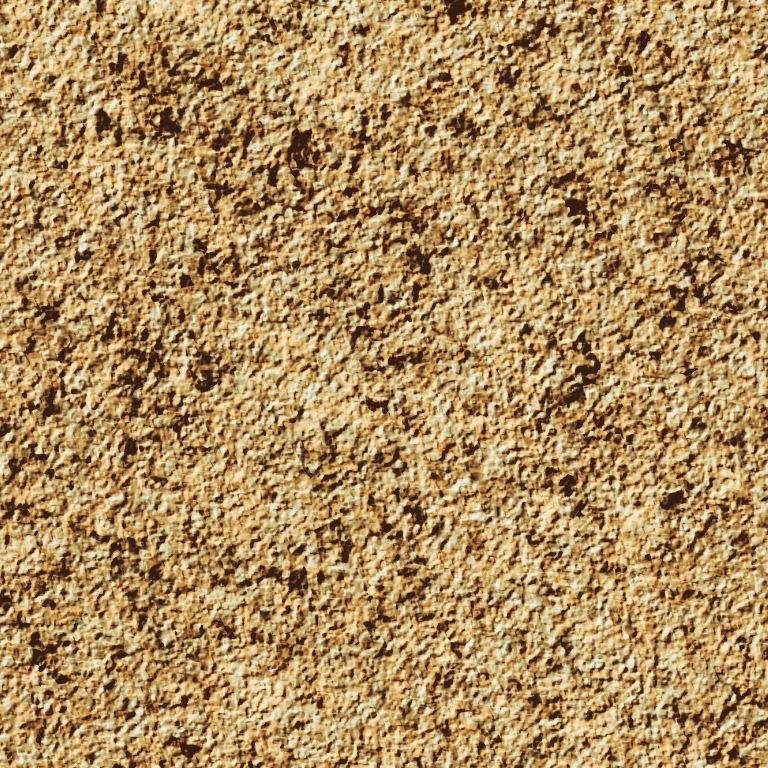
Give the GLSL for this texture, as a Shadertoy shader.

```glsl
// Coarse golden sandstone: fine side-lit grains, small dark ragged pits and faint broad stains.

const vec2 LIGHT_DIR = vec2(-0.78, 0.62);
const int TONE_COUNT = 6;

// Random triple in 0..1 for a grid cell
vec3 hash3(vec2 cell) {
    vec3 q = fract(cell.xyx * vec3(0.1031, 0.1030, 0.0973));
    q += dot(q, q.yxz + 33.33);
    return fract((q.xxy + q.yzz) * q.zyx);
}

// Cellular noise: random cell heights blended by distance to jittered centres
float cellNoise(vec2 uv, float frequency, float seed) {
    vec2 p = uv * frequency + seed * vec2(17.3, 41.7);
    vec2 base = floor(p);
    float total = 0.0;
    float weightSum = 0.0;
    for (int y = -1; y <= 1; y++) {
        for (int x = -1; x <= 1; x++) {
            vec2 cell = base + vec2(x, y);
            vec3 rnd = hash3(cell);
            vec2 offset = cell + 0.1 + 0.8 * rnd.xy - p;
            float weight = exp(-7.0 * dot(offset, offset));
            total += weight * rnd.z;
            weightSum += weight;
        }
    }
    return total / weightSum;
}

// Slope of the bumpy surface along the light, positive on lit faces
float relief(vec2 uv, float frequency, float seed) {
    vec2 towardLight = LIGHT_DIR * 0.6 / frequency;
    return cellNoise(uv, frequency, seed) - cellNoise(uv + towardLight, frequency, seed);
}

// Bend coordinates so that pits get ragged, stretched outlines
vec2 warp(vec2 uv, float frequency, float amount) {
    vec2 bend = vec2(cellNoise(uv, frequency, 1.0), cellNoise(uv, frequency, 2.0));
    return uv + amount * (bend - 0.5);
}

// Colour ramp from pit shadow to lit grain; share is the rank of the tone in 0..1
vec3 stoneColor(float share) {
    vec3 tones[TONE_COUNT] = vec3[TONE_COUNT](
        vec3(0.20, 0.11, 0.06), vec3(0.44, 0.27, 0.15), vec3(0.63, 0.44, 0.23),
        vec3(0.75, 0.59, 0.32), vec3(0.83, 0.73, 0.47), vec3(0.91, 0.84, 0.69));
    float ranks[TONE_COUNT] = float[TONE_COUNT](0.035, 0.135, 0.29, 0.495, 0.72, 0.915);
    vec3 color = tones[0];
    for (int i = 1; i < TONE_COUNT; i++) {
        float blend = (share - ranks[i - 1]) / (ranks[i] - ranks[i - 1]);
        color = mix(color, tones[i], clamp(blend, 0.0, 1.0));
    }
    vec3 highlight = vec3(0.97, 0.92, 0.80);
    return mix(color, highlight, smoothstep(0.91, 1.0, share));
}

void mainImage(out vec4 fragColor, in vec2 fragCoord) {
    vec2 uv = fragCoord / iResolution.y;

    // Broad stains
    float stain = 0.5 * cellNoise(uv, 7.0, 3.0) + 0.5 * cellNoise(uv, 21.0, 4.0) - 0.5;

    // Pits, denser inside dark stains
    vec2 bent = warp(uv, 48.0, 0.011);
    float rough = 0.55 * cellNoise(bent, 60.0, 5.0) + 0.45 * cellNoise(bent, 118.0, 6.0) - 0.5;
    float pit = 1.0 - smoothstep(-0.38, -0.16, rough + 0.25 * stain);

    // Side-lit grains
    float grain = 2.6 * relief(uv, 122.0, 7.0) + 2.2 * relief(uv, 205.0, 8.0);

    // Combined tone, turned into a rank by a logistic curve
    float tone = 0.08 + grain * (1.0 - 0.25 * pit) + 2.2 * rough + 0.9 * stain - 1.2 * pit;
    float share = 1.0 / (1.0 + exp(-1.7 * tone));

    // Mineral tint: ochre to pale straw
    float ochre = cellNoise(uv, 75.0, 9.0) - 0.5;
    vec3 tint = 1.0 + ochre * vec3(0.08, -0.06, -0.26);

    fragColor = vec4(clamp(stoneColor(share) * tint, 0.0, 1.0), 1.0);
}
```
